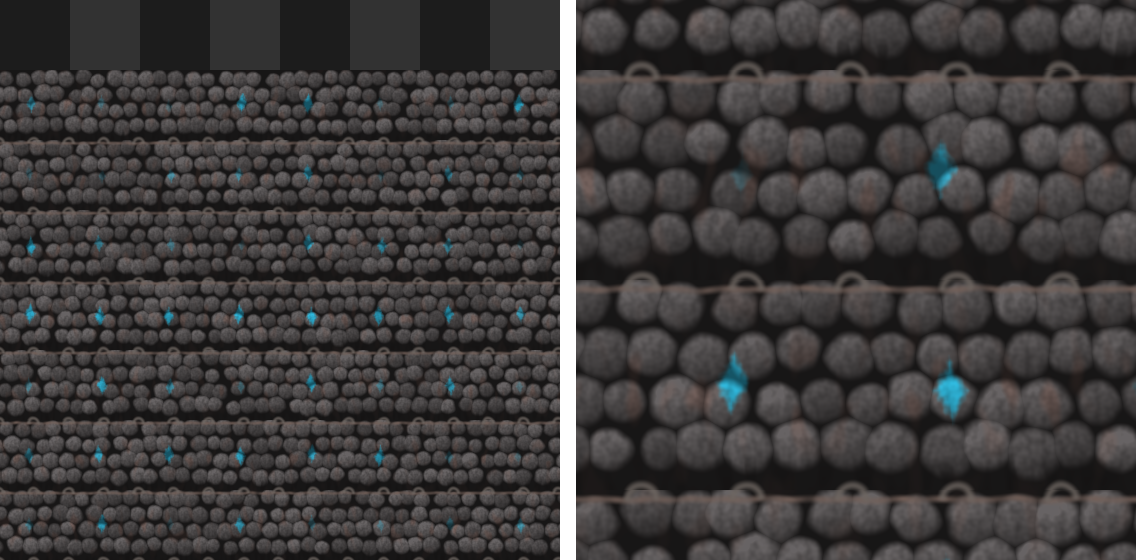
Left, the full canvas; right, a detail of the centre.
A WebGL 1 fragment shader for this texture:

```glsl
precision highp float;
// Dark knotted fabric in an 8 by 8 grid with blue flecks, under a row of flat grey squares.
uniform vec2 u_resolution;

const float CELLS = 8.0;            // repeats across and down
const float KNOTS = 4.5;            // knots per cell in one row
const float ROW_FIRST = 0.125;      // first knot row, down from the cell top
const float ROW_PITCH = 0.225;
const vec2 KNOT_RADIUS = vec2(0.132, 0.128);
const float SEAM_Y = 0.045;
const float SEAM_HALF = 0.024;
const float LOOP_RADIUS = 0.068;
const vec2 FLECK_CENTER = vec2(0.43, 0.5);
const vec2 FLECK_HALF = vec2(0.09, 0.16);

const vec3 SQUARE_DARK = vec3(0.108);
const vec3 SQUARE_LIGHT = vec3(0.195);
const vec3 GAP = vec3(0.075, 0.070, 0.070);
const vec3 YARN = vec3(0.375, 0.360, 0.362);
const vec3 RUST = vec3(0.370, 0.285, 0.260);
const vec3 SEAM = vec3(0.450, 0.375, 0.345);
const vec3 LOOP = vec3(0.430, 0.400, 0.380);
const vec3 FLECK = vec3(0.140, 0.590, 0.710);

float hash(vec2 p) {
  return fract(sin(dot(p, vec2(127.1, 311.7))) * 43758.54);
}

vec2 gradient(vec2 p) {
  float a = 6.2832 * hash(p);
  return vec2(cos(a), sin(a));
}

// Gradient noise, roughly -0.7 to 0.7
float noise(vec2 p) {
  vec2 i = floor(p), f = fract(p);
  vec2 u = f * f * f * (f * (f * 6.0 - 15.0) + 10.0);
  vec2 e = vec2(1.0, 0.0);
  float low = mix(dot(gradient(i), f), dot(gradient(i + e), f - e), u.x);
  float high = mix(dot(gradient(i + e.yx), f - e.yx),
                   dot(gradient(i + 1.0), f - 1.0), u.x);
  return mix(low, high, u.y);
}

// Brightness of overlapping rounded knots, lit from above
float knotTone(vec2 p) {
  float cellRow = floor(p.y);
  float tone = 0.0;
  for (int r = 0; r < 4; r++) {
    float row = float(r);
    float shift = 0.5 * mod(row, 2.0) + 0.37 * hash(vec2(cellRow, row));
    float column = floor(p.x * KNOTS + shift);
    for (int k = -1; k <= 1; k++) {
      vec2 id = vec2(column + float(k), cellRow * 4.0 + row);
      vec2 jitter = vec2(hash(id), hash(id + 41.3)) - 0.5;
      vec2 center = vec2((id.x + 0.5 - shift + 0.35 * jitter.x) / KNOTS,
                         cellRow + ROW_FIRST + ROW_PITCH * row + 0.06 * jitter.y);
      vec2 d = (p - center) / (KNOT_RADIUS * (0.9 + 0.25 * hash(id + 7.7)));
      float dome = smoothstep(0.0, 0.65, 1.0 - dot(d, d));
      float light = clamp(0.74 - 0.36 * d.y - 0.14 * d.x, 0.0, 1.0);
      tone = max(tone, dome * light * (0.72 + 0.45 * hash(id + 19.1)));
    }
  }
  return tone;
}

vec3 fabric(vec2 p, float px) {
  vec2 cell = floor(p), f = fract(p);

  // Knots with fibre grain and dark slits
  vec2 warped = p + 0.025 * vec2(noise(p * 9.0), 0.0);
  float grain = noise(p * vec2(24.0, 15.0)) + 0.6 * noise(p * 37.0);
  float tone = knotTone(warped) * (1.0 + 0.32 * grain) + 0.05;
  float slit = smoothstep(0.82, 0.96, f.y) * smoothstep(-0.1, 0.3, noise(p * vec2(14.0, 4.0)));
  vec3 color = mix(GAP, YARN, clamp(tone * (1.0 - 0.6 * slit), 0.0, 1.1));

  // Worn rust strands, strongest around the middle row
  float band = 0.35 + 0.65 * smoothstep(0.3, 0.05, abs(f.y - 0.53));
  float strand = smoothstep(0.08, 0.45, noise(p * vec2(9.0, 4.5) + 30.0));
  color = mix(color, RUST * (0.45 + 0.75 * tone), 0.6 * band * strand);

  // Thin seam and the small loops that stand on it
  float covered = smoothstep(1.5, 1.6, p.y);
  float seamY = fract(p.y + 0.5 - SEAM_Y) - 0.5 + 0.018 * noise(vec2(p.x * 6.0, cell.y));
  float seam = smoothstep(SEAM_HALF + px, 0.0, abs(seamY));
  color = mix(color, SEAM, covered * seam * (0.65 + 0.5 * noise(p * vec2(11.0, 2.0))));
  float loopX = (fract(p.x * 2.0 + 0.54) - 0.5) * 0.5;
  float ring = abs(length(vec2(loopX, seamY)) - LOOP_RADIUS);
  float arch = smoothstep(0.028 + px, 0.0, ring) * smoothstep(0.02, -0.01, seamY);
  color = mix(color, LOOP, 0.75 * covered * arch);

  // Blue fleck of uneven size and strength in each cell
  float strength = smoothstep(0.05, 0.9, hash(cell + 3.4));
  vec2 nudge = 0.06 * (vec2(hash(cell + 8.2), hash(cell + 15.6)) - 0.5);
  vec2 d = f - FLECK_CENTER - nudge;
  d.x += 0.2 * d.y * (hash(cell + 23.0) - 0.5);
  d = abs(d) / (FLECK_HALF * (0.75 + 0.35 * strength));
  float fleck = smoothstep(0.0, 0.6, 1.0 - d.x - d.y + 0.2 * grain);
  return mix(color, FLECK * (0.55 + 0.6 * tone), fleck * (0.2 + 0.75 * strength));
}

void main() {
  vec2 p = gl_FragCoord.xy / u_resolution * CELLS;
  p.y = CELLS - p.y;                // measured down from the top
  float px = CELLS / min(u_resolution.x, u_resolution.y);

  // Alternating flat squares fill the top row
  float wave = abs(fract(p.x * 0.5 + 0.25) * 2.0 - 1.0);
  float light = smoothstep(0.5 - 0.5 * px, 0.5 + 0.5 * px, wave);
  vec3 squares = mix(SQUARE_DARK, SQUARE_LIGHT, light);

  float below = smoothstep(1.0 - 0.5 * px, 1.0 + 0.5 * px, p.y);
  gl_FragColor = vec4(mix(squares, fabric(p, px), below), 1.0);
}
```
